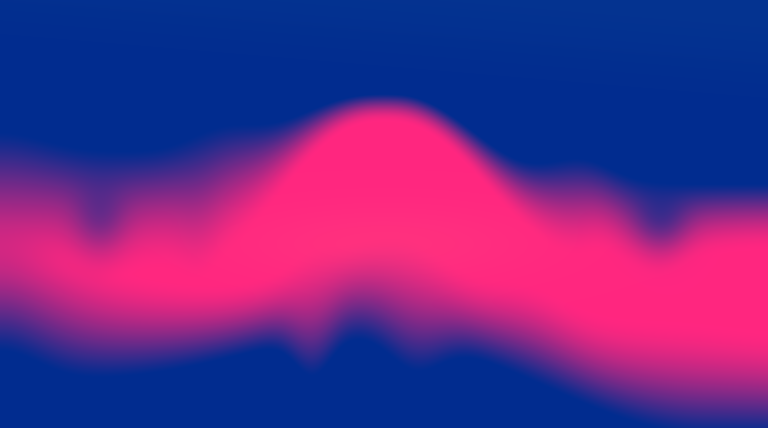
Give the GLSL for this background, as a WebGL 1 fragment shader.

```glsl
precision highp float;
// Soft pink wave with a central dome, blurred across a deep blue field.

uniform vec2 u_resolution;

const vec3 BLUE = vec3(0.005, 0.172, 0.560);
const vec3 HAZE_BLUE = vec3(0.015, 0.200, 0.565);
const vec3 PINK = vec3(1.000, 0.150, 0.500);
const vec3 WARM_PINK = vec3(1.000, 0.190, 0.495);
const float FADE_REACH = 1.3;  // stretches each fade into the wave
const float FADE_CURVE = 0.6;  // below 1 lengthens the outer tail

// Gaussian hill of unit height
float bump(float x, float center, float width) {
  float d = (x - center) / width;
  return exp(-d * d);
}

// Hill with a slightly flatter crown and steeper flanks
float dome(float x, float center, float width) {
  return exp(-pow(abs(x - center) / width, 2.4));
}

// Height where the upper fade vanishes into blue
float upperOuter(float x) {
  return mix(0.645, 0.57, smoothstep(0.52, 0.74, x))
    + 0.135 * dome(x, 0.5, 0.15)
    + 0.045 * bump(x, 0.0, 0.08)
    + 0.045 * bump(x, 0.29, 0.06)
    + 0.055 * bump(x, 0.755, 0.06);
}

// Height where the upper fade nears full pink
float upperInner(float x) {
  return 0.43
    + 0.300 * dome(x, 0.5, 0.16)
    - 0.020 * bump(x, 0.0, 0.08)
    - 0.030 * bump(x, 0.13, 0.035)
    - 0.030 * bump(x, 0.26, 0.03)
    + 0.020 * bump(x, 0.78, 0.03)
    - 0.030 * bump(x, 0.86, 0.035)
    + 0.020 * bump(x, 1.0, 0.1);
}

// Height where the lower fade nears full pink
float lowerInner(float x) {
  return 0.33 - 0.16 * x
    + 0.138 * bump(x, 0.5, 0.14)
    + 0.090 * bump(x, 0.0, 0.1)
    + 0.045 * bump(x, 0.69, 0.07);
}

// Height where the lower fade vanishes, with two hanging wisps
float lowerOuter(float x) {
  return mix(0.11, -0.015, smoothstep(0.6, 0.92, x))
    + 0.105 * bump(x, 0.46, 0.2)
    + 0.070 * bump(x, 0.0, 0.07)
    - 0.085 * bump(x, 0.408, 0.033)
    - 0.065 * bump(x, 0.54, 0.045);
}

// Long-tailed fade from 0 at the outer height to 1 past the inner one
float fade(float y, float outer, float inner) {
  float t = (y - outer) / ((inner - outer) * FADE_REACH);
  return pow(smoothstep(0.0, 1.0, t), FADE_CURVE);
}

// Dark smudge around a center
float smudge(vec2 p, vec2 center, vec2 size) {
  return bump(p.x, center.x, size.x) * bump(p.y, center.y, size.y);
}

// Pink coverage between the two soft edges
float waveMask(vec2 p) {
  float upper = fade(p.y, upperOuter(p.x), upperInner(p.x));
  float lower = fade(p.y, lowerOuter(p.x), lowerInner(p.x));
  float leftNotch = smudge(p, vec2(0.13, 0.495), vec2(0.033, 0.075));
  float rightNotch = smudge(p, vec2(0.86, 0.495), vec2(0.035, 0.07));
  return upper * lower * (1.0 - 0.35 * leftNotch) * (1.0 - 0.5 * rightNotch);
}

void main() {
  vec2 uv = gl_FragCoord.xy / u_resolution;

  // Field lightens faintly toward the upper right
  float haze = smoothstep(0.8, 1.05, uv.y + 0.15 * (uv.x - 0.5));
  vec3 field = mix(BLUE, HAZE_BLUE, haze);

  // Warm glow inside the dome
  float warmth = smudge(uv, vec2(0.5, 0.43), vec2(0.2, 0.09));
  vec3 wave = mix(PINK, WARM_PINK, warmth);

  gl_FragColor = vec4(mix(field, wave, waveMask(uv)), 1.0);
}
```
